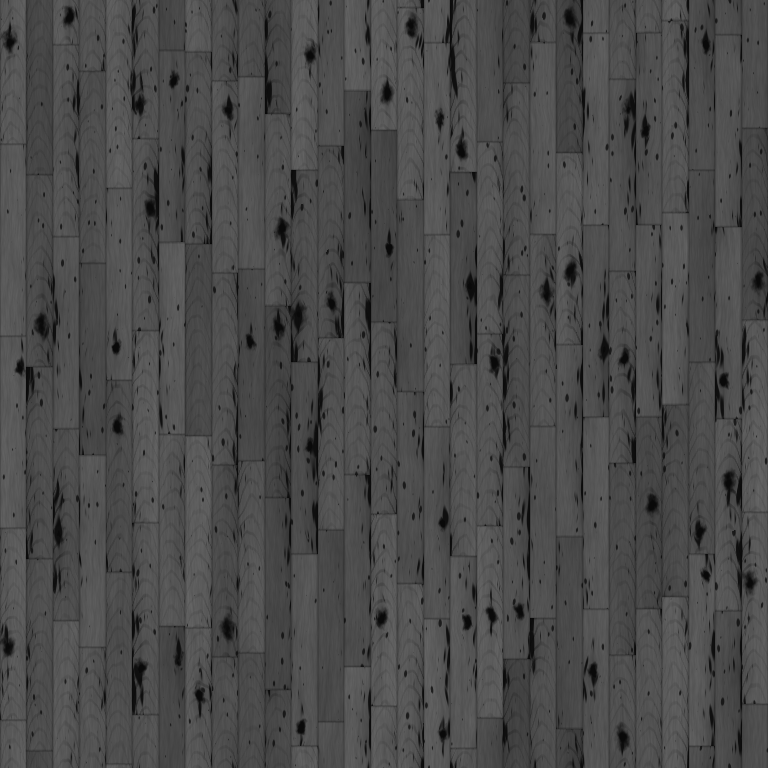
Write a WebGL 2 fragment shader that draws this texture.

```glsl
#version 300 es
precision highp float;

uniform vec2 u_resolution;
out vec4 outColor;

const vec2 PLANKS = vec2(29.0, 4.0);
const float PLANK_LENGTH = PLANKS.x / PLANKS.y; // in plank widths
const vec3 PALE_WOOD = vec3(0.358);
const vec3 DEEP_WOOD = vec3(0.262);
const vec3 CHAR = vec3(0.035);

vec2 hash2(vec2 p) {
  vec3 h = fract(p.xyx * vec3(0.1031, 0.1030, 0.0973));
  h += dot(h, h.yzx + 33.33);
  return fract((h.xx + h.yz) * h.zy);
}

// Smooth pseudo-random field, roughly -1 to 1
float layeredSines(vec2 p, float phase) {
  float sum = 0.0;
  float amplitude = 0.5;
  for (int i = 0; i < 4; i++) {
    sum += amplitude * sin(p.x + 1.7 * sin(p.y + phase));
    p = mat2(1.4, 1.1, -1.1, 1.4) * p + phase;
    amplitude *= 0.55;
  }
  return sum;
}

// Cellular noise: distance to the nearest point, and that cell's random value
vec2 cells(vec2 p, vec2 seed) {
  vec2 base = floor(p);
  vec2 nearest = vec2(8.0, 0.0);
  for (int y = -1; y <= 1; y++) {
    for (int x = -1; x <= 1; x++) {
      vec2 cell = base + vec2(x, y);
      vec2 jitter = hash2(cell + seed);
      float d = length(cell + jitter - p);
      if (d < nearest.x) nearest = vec2(d, fract(jitter.x * 7.3 + jitter.y * 3.1));
    }
  }
  return nearest;
}

// Darkness along the sides (x) and ends (y) of a plank
vec2 seams(vec2 q, float pixel) {
  vec2 edge = min(q, vec2(1.0, PLANK_LENGTH) - q);
  return 1.0 - smoothstep(vec2(0.0), vec2(0.035 + pixel), edge);
}

vec3 plankColor(vec2 q, vec2 id, float pixel) {
  vec2 seed = id * 37.0 + 11.0;
  vec2 tone = hash2(seed);
  vec2 wear = hash2(seed + 5.0);
  vec2 place = hash2(seed + 9.0);
  float phase = tone.y * 40.0;

  // Knot, with the grain bent around it
  float hasKnot = step(0.55, wear.y);
  vec2 knotCenter = mix(vec2(0.2, 0.7), vec2(0.8, PLANK_LENGTH - 0.7), place);
  vec2 toKnot = (q - knotCenter) * vec2(1.0, 0.6);
  float knotRadius = length(toKnot) + 0.09 * layeredSines(q * vec2(9.0, 6.0), phase);
  float knotSize = mix(0.2, 0.36, tone.y);
  float knot = hasKnot * (1.0 - smoothstep(0.05, knotSize, knotRadius));
  float bend = 0.08 * layeredSines(q * vec2(1.5, 1.1), phase);
  bend -= hasKnot * toKnot.x * 0.8 * exp(-7.0 * dot(toKnot, toKnot));
  vec2 g = vec2(q.x + bend, q.y);

  // Long fibres and broad tonal drift
  float fibre = cells(g * vec2(9.0, 0.7), seed).x - 0.5;
  float fine = cells(g * vec2(17.0, 2.2), seed + 71.0).x - 0.5;
  float drift = layeredSines(g * vec2(3.2, 0.45), phase + 3.0);
  vec3 color = mix(PALE_WOOD, DEEP_WOOD, tone.x * tone.x * 0.5 + tone.x * 0.5);
  color *= 1.0 - 0.11 * fibre - 0.09 * fine + 0.05 * drift;

  // Heartwood darkens one side and breaks into cracks
  float side = place.x < 0.5 ? q.x : 1.0 - q.x;
  float patchy = 0.5 + 0.6 * layeredSines(vec2(g.x, q.y * 0.75), phase + 8.0);
  float heart = exp(-3.6 * side) * clamp(patchy, 0.0, 1.0) * mix(0.25, 1.15, wear.x);
  heart += hasKnot * 0.7 * exp(-9.0 * abs(toKnot.x) - 1.7 * abs(toKnot.y));
  color *= 1.0 - 0.32 * clamp(heart, 0.0, 1.0);
  float crackDistance = cells(g * vec2(5.5, 0.75), seed + 23.0).x;
  float crack = smoothstep(-0.04, 0.26, heart * 0.85 - crackDistance);

  // Arched growth lines on some planks
  float arch = g.y * 1.8 + 7.0 * (g.x - 0.5) * (g.x - 0.5);
  float rings = sin(5.5 * arch + 2.5 * layeredSines(g * vec2(3.0, 0.9), phase));
  float ringLine = smoothstep(0.55, 1.0, rings);
  color *= 1.0 - ringLine * (0.06 + 0.4 * clamp(heart, 0.0, 1.0)) * step(0.4, tone.y);

  // Scattered wormholes and short flecks
  vec2 fleck = cells(g * vec2(2.4, 1.0), seed + 53.0);
  float fleckSize = 0.17 * smoothstep(0.45, 1.0, fleck.y) * mix(0.5, 1.0, wear.x);
  float speck = smoothstep(-0.04, 0.06, fleckSize - fleck.x) * step(0.45, fleck.y);

  float dark = max(max(crack * 0.9, knot), speck * 0.75);
  color = mix(color, CHAR, clamp(dark, 0.0, 1.0));
  vec2 seam = seams(q, pixel);
  return color * (1.0 - 0.2 * seam.x) * (1.0 - 0.22 * seam.y);
}

void main() {
  vec2 uv = gl_FragCoord.xy / u_resolution;
  float pixel = PLANKS.x / min(u_resolution.x, u_resolution.y);

  // Staggered columns of planks
  float column = floor(uv.x * PLANKS.x);
  float stagger = hash2(vec2(column, 91.0)).x;
  float along = uv.y * PLANKS.y + stagger;
  vec2 id = vec2(column, mod(floor(along), PLANKS.y));
  vec2 q = vec2(fract(uv.x * PLANKS.x), fract(along) * PLANK_LENGTH);
  outColor = vec4(plankColor(q, id, pixel), 1.0);
}
```
